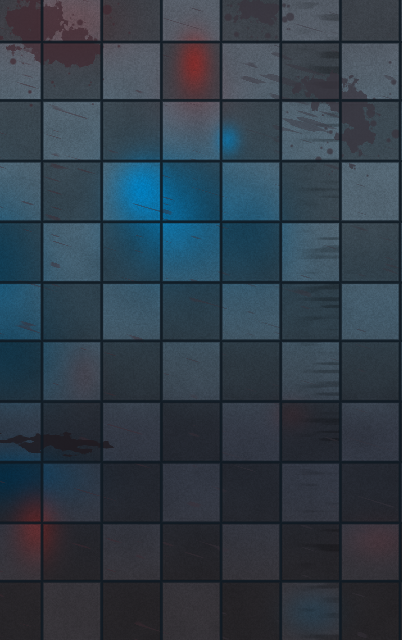
Write a WebGL 1 fragment shader that draws this background.

```glsl
precision highp float;
// Grimy checkered wall tiles with blue and red light stains and dark splatter.
uniform vec2 u_resolution;

const vec2 CANVAS = vec2(482.0, 768.0); // layout units, y pointing down
const vec3 BLUE = vec3(0.0, 0.49, 0.74);
const vec3 DEEP_BLUE = vec3(0.03, 0.32, 0.47);
const vec3 RED = vec3(0.60, 0.13, 0.11);
const vec3 GROUT = vec3(0.06, 0.10, 0.135);

float hash(vec2 p) {
  p = fract(p * vec2(0.1031, 0.1137));
  p += dot(p, p.yx + 33.33);
  return fract((p.x + p.y) * p.x * 17.13);
}

float noise(vec2 p) {
  vec2 i = floor(p), f = fract(p);
  f = f * f * (3.0 - 2.0 * f);
  return mix(mix(hash(i), hash(i + vec2(1.0, 0.0)), f.x),
             mix(hash(i + vec2(0.0, 1.0)), hash(i + 1.0), f.x), f.y);
}

float fbm(vec2 p) {
  float sum = 0.0, amp = 0.5;
  for (int i = 0; i < 4; i++) {
    sum += amp * noise(p);
    p = p * 2.03 + 17.0;
    amp *= 0.5;
  }
  return sum;
}

// Soft elliptical spot, 1 at its centre
float glow(vec2 p, vec2 centre, vec2 radius) {
  vec2 d = (p - centre) / radius;
  return exp(-dot(d, d));
}

// Round droplets scattered about a centre
float drops(vec2 p, vec2 centre, vec2 spread, float seed, float unit) {
  float cover = 0.0;
  for (int i = 0; i < 44; i++) {
    vec2 key = vec2(float(i) * 7.3 + seed, seed * 3.1 + 5.0);
    float angle = 6.2832 * hash(key);
    float reach = 0.2 + 0.9 * hash(key + 41.0);
    float radius = 0.9 + 5.0 * pow(hash(key + 83.0), 4.0);
    vec2 c = centre + spread * reach * vec2(cos(angle), sin(angle));
    cover = max(cover, 1.0 - smoothstep(-unit, unit, length(p - c) - radius));
  }
  return cover;
}

// Ragged stain from a soft field, broken up by grain in 0..1
float ragged(float field, float grain) {
  return smoothstep(0.47, 0.54, field + 1.1 * (grain - 0.47));
}

// Wall colour down the canvas, before the checker
vec3 wallColor(float y) {
  vec3 c = mix(vec3(0.33, 0.36, 0.40), vec3(0.32, 0.39, 0.44), smoothstep(30.0, 170.0, y));
  c = mix(c, vec3(0.26, 0.35, 0.41), smoothstep(240.0, 375.0, y));
  c = mix(c, vec3(0.24, 0.295, 0.34), smoothstep(375.0, 450.0, y));
  c = mix(c, vec3(0.195, 0.215, 0.26), smoothstep(440.0, 525.0, y));
  return mix(c, vec3(0.205, 0.195, 0.213), smoothstep(560.0, 740.0, y));
}

vec3 stain(vec3 c, vec3 tint, float amount) {
  return mix(c, tint, clamp(amount, 0.0, 1.0));
}

void main() {
  vec2 uv = gl_FragCoord.xy / u_resolution;
  vec2 p = vec2(uv.x, 1.0 - uv.y) * CANVAS;
  float unit = CANVAS.y / u_resolution.y;

  // Tile grid: every fourth row is slightly shorter
  float column = (p.x - 50.4) / 71.55 + 1.0;
  float band = p.y - 50.5 + 288.5;
  float s = mod(band, 288.5);
  float row = s < 70.0 ? s / 70.0 : 1.0 + (s - 70.0) / 72.83;
  row += 4.0 * floor(band / 288.5) - 3.0;
  vec2 cell = floor(vec2(column, row));
  vec2 local = fract(vec2(column, row));
  float light = mod(cell.x + cell.y, 2.0);

  // Wall and coloured light
  float cloud = fbm(p * 0.025);
  vec3 color = wallColor(p.y);
  color = stain(color, DEEP_BLUE, 0.65 * glow(p, vec2(215.0, 262.0), vec2(92.0, 82.0)));
  color = stain(color, DEEP_BLUE, 0.75 * glow(p, vec2(-8.0, 315.0), vec2(58.0, 85.0)));
  color = stain(color, DEEP_BLUE, 0.5 * glow(p, vec2(305.0, 275.0), vec2(50.0, 60.0)));
  color = stain(color, vec3(0.06, 0.28, 0.40), 0.7 * glow(p, vec2(5.0, 425.0), vec2(70.0, 60.0)));
  color = stain(color, vec3(0.02, 0.24, 0.37), 0.9 * glow(p, vec2(10.0, 573.0), vec2(75.0, 34.0)));
  color = stain(color, DEEP_BLUE, 0.25 * glow(p, vec2(375.0, 735.0), vec2(35.0, 25.0)));
  color = stain(color, RED, 0.22 * glow(p, vec2(85.0, 25.0), vec2(70.0, 45.0)));
  color = stain(color, RED, 0.17 * glow(p, vec2(235.0, 120.0), vec2(50.0, 45.0)));
  color = stain(color, RED, 0.12 * glow(p, vec2(100.0, 448.0), vec2(22.0, 32.0)));
  color = stain(color, RED, 0.13 * glow(p, vec2(350.0, 497.0), vec2(22.0, 18.0)));
  color = stain(color, RED, 0.13 * glow(p, vec2(455.0, 648.0), vec2(38.0, 25.0)));
  color *= mix(0.71, 1.0, light);
  color = stain(color, BLUE, 0.95 * glow(p, vec2(170.0, 228.0), vec2(27.0, 31.0)));
  color = stain(color, BLUE, 0.55 * glow(p, vec2(200.0, 255.0), vec2(48.0, 55.0)));
  color = stain(color, BLUE, 0.6 * glow(p, vec2(273.0, 168.0), vec2(14.0, 17.0)));
  color = stain(color, RED, 0.65 * glow(p, vec2(233.0, 76.0), vec2(19.0, 34.0)));
  color = stain(color, RED, 0.42 * glow(p, vec2(43.0, 633.0), vec2(25.0, 38.0)));

  // Grime, fine grain and brushed marks in one column
  color *= 0.92 + 0.17 * cloud + 0.10 * (noise(p * 0.65) - 0.5) + 0.08 * (hash(floor(p * 0.8)) - 0.5);
  float brushed = step(4.5, cell.x) * step(cell.x, 5.5) * smoothstep(0.1, 0.8, local.x);
  color *= 1.0 - 0.22 * brushed * smoothstep(0.5, 0.85, noise(p * vec2(0.025, 0.22)));

  // Splatter
  float grain = fbm(p * 0.085 + 9.0);
  float left = glow(p, vec2(38.0, 32.0), vec2(46.0, 38.0)) + glow(p, vec2(98.0, 65.0), vec2(34.0, 28.0));
  float right = glow(p, vec2(382.0, 106.0), vec2(30.0, 22.0)) + glow(p, vec2(427.0, 145.0), vec2(27.0, 46.0));
  float top = glow(p, vec2(310.0, 12.0), vec2(30.0, 18.0));
  float spots = max(drops(p, vec2(72.0, 50.0), vec2(95.0, 75.0), 3.0, unit),
                    drops(p, vec2(408.0, 138.0), vec2(75.0, 92.0), 19.0, unit));
  spots = max(spots, drops(p, vec2(310.0, 16.0), vec2(42.0, 32.0), 31.0, unit));
  float rays = glow(p, vec2(345.0, 92.0), vec2(36.0, 24.0)) + glow(p, vec2(370.0, 147.0), vec2(38.0, 10.0));
  rays = ragged(rays * 0.6, noise(vec2(p.x * 0.03, (p.y - 0.3 * p.x) * 0.27)));
  float blot = max(max(ragged(0.75 * left, grain), ragged(0.85 * right, grain)), ragged(0.8 * top, grain));
  blot = max(max(blot, spots), 0.6 * rays);
  vec3 blotColor = mix(vec3(0.25, 0.16, 0.19), vec3(0.22, 0.20, 0.235), smoothstep(120.0, 320.0, p.x));
  color = mix(color, blotColor, 0.72 * blot);
  float smear = glow(p, vec2(65.0, 531.0), vec2(72.0, 14.0));
  smear = ragged(0.75 * smear, mix(noise(p * vec2(0.05, 0.3)), grain, 0.5));
  color = mix(color, vec3(0.12, 0.10, 0.12), 0.8 * smear);

  // Grout with a faint bevel
  vec2 edge = min(local, 1.0 - local) * 71.8;
  float gap = min(edge.x, edge.y);
  color *= 1.0 + 0.10 * glow(vec2(gap, 0.0), vec2(3.2, 0.0), vec2(1.2, 1.0));
  color *= 0.88 + 0.12 * smoothstep(0.0, 7.0, gap);
  color = mix(color, GROUT, 0.88 * (1.0 - smoothstep(0.8, 1.2 + unit, gap)));
  gl_FragColor = vec4(color, 1.0);
}
```
